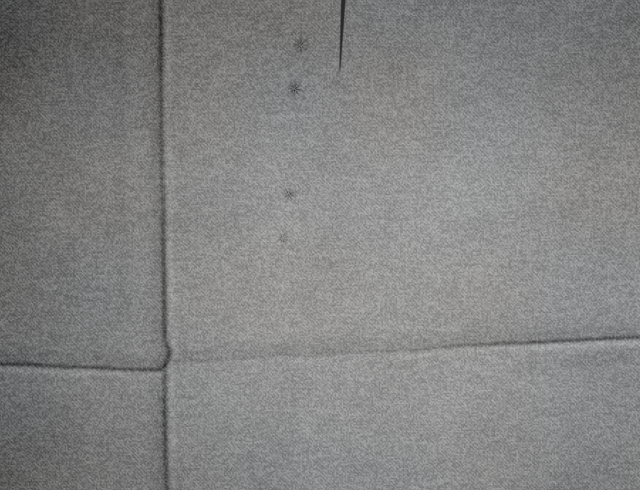
Write a WebGL 2 fragment shader that draws this texture.

```glsl
#version 300 es
precision highp float;
// Grey twill cloth with crossing creases, a tapered slit and small star-shaped marks.

uniform vec2 u_resolution;
out vec4 fragColor;

// Lengths are in canvas heights
const float BASE_LIGHT    = 0.592;
const float LEFT_FALLOFF  = 0.19;
const float TOP_FALLOFF   = 0.13;
const float RIGHT_FALLOFF = 0.05;
const float FOOT_FALLOFF  = 0.06;
const float TWILL_PERIOD  = 0.0078;
const float TWILL_DEPTH   = 0.018;
const float GRAIN_SIZE    = 0.0029;
const float GRAIN_DEPTH   = 0.15;
const float STREAK_DEPTH  = 0.045;
const float MOTTLE_DEPTH  = 0.03;
const float CROSSING_X    = 0.335;
const float CROSSING_Y    = 0.255;
const float SLIT_TIP_Y    = 0.846;
const int   MARK_COUNT    = 4;
const float MARK_RADIUS   = 0.0115;
const float TAU           = 6.2831853;

float hash(vec2 p) {
    vec3 q = fract(vec3(p.xyx) * 0.1031);
    q += dot(q, q.yzx + 33.33);
    return fract((q.x + q.y) * q.z);
}

float noise(vec2 p) {
    vec2 cell = floor(p), f = fract(p);
    f = f * f * (3.0 - 2.0 * f);
    float low  = mix(hash(cell), hash(cell + vec2(1, 0)), f.x);
    float high = mix(hash(cell + vec2(0, 1)), hash(cell + vec2(1, 1)), f.x);
    return mix(low, high, f.y);
}

float bump(float d, float width) {
    return exp(-d * d / (width * width));
}

// Broad light: dim at the left and top, brightest right of the middle
float lighting(vec2 p, float aspect) {
    float left = max(0.0, 0.78 - p.x) / 0.78;
    return BASE_LIGHT
        - LEFT_FALLOFF * left * left
        - TOP_FALLOFF * smoothstep(0.55, 1.05, p.y)
        - RIGHT_FALLOFF * smoothstep(aspect - 0.4, aspect, p.x)
        - FOOT_FALLOFF * smoothstep(0.3, -0.05, p.y);
}

// Fine diagonal ribs, thread grain and faint weft streaks
float weave(vec2 p) {
    float wobble = noise(p * 70.0) * 1.5;
    float rib = sin(TAU * (p.x + p.y) / TWILL_PERIOD + wobble);
    float grain = noise(p / GRAIN_SIZE) - 0.5;
    float streak = noise(p * vec2(45.0, 300.0)) - 0.5;
    float mottle = noise(p * 9.0) + 0.5 * noise(p * 24.0 + 7.0) - 0.75;
    return TWILL_DEPTH * rib + GRAIN_DEPTH * grain
         + STREAK_DEPTH * streak + MOTTLE_DEPTH * mottle;
}

// Upright fold: dark core, lit right flank and a faint companion at its left
float uprightCrease(vec2 p) {
    float path = 0.327 + 0.012 * (1.0 - p.y)
               + 0.010 * bump(p.y - CROSSING_Y - 0.025, 0.018)
               + 0.003 * (noise(vec2(p.y * 12.0, 3.0)) - 0.5);
    float d = p.x - path;
    float strength = 0.75 + 0.5 * noise(vec2(p.y * 9.0, 8.0));
    return strength * (0.05 * bump(d - 0.014, 0.009) - 0.15 * bump(d, 0.0055))
         - 0.045 * bump(d + 0.008, 0.022)
         - 0.018 * bump(d + 0.085, 0.012) * smoothstep(0.2, 0.5, p.y);
}

// Level fold: firm at the left, faint in the middle, sharp at the right
float levelCrease(vec2 p) {
    float side = smoothstep(CROSSING_X - 0.01, CROSSING_X + 0.015, p.x);
    float path = mix(0.258 - 0.036 * p.x, 0.262 + 0.052 * (p.x - 0.34), side)
               + 0.004 * (noise(vec2(p.x * 14.0, 5.0)) - 0.5);
    float d = p.y - path;
    float right = smoothstep(0.75, 1.2, p.x);
    float strength = mix(1.0, 0.25 + 0.9 * right, side);
    return strength * (0.065 * bump(d + 0.011, 0.007) - 0.17 * bump(d, 0.0042))
         - 0.04 * bump(d - 0.012, 0.018)
         - 0.035 * right * bump(d + 0.035 + 0.08 * (1.3 - p.x), 0.016);
}

// Narrow slit that tapers to a point
float slit(vec2 p, float pixel) {
    float rise = p.y - SLIT_TIP_Y;
    float halfWidth = 0.0008 + 0.024 * max(rise, 0.0);
    float d = abs(p.x - 0.693 - 0.05 * rise) - halfWidth;
    return smoothstep(pixel, -pixel, d) * smoothstep(-0.004, 0.02, rise);
}

// Ragged little stars, spaced down a slightly slanted row
float marks(vec2 p) {
    float ink = 0.0;
    for (int i = 0; i < MARK_COUNT; i++) {
        float n = float(i);
        vec2 centre = vec2(0.614 - 0.0125 * n, 0.908 - 0.09 * n - 0.125 * step(2.0, n));
        vec2 q = p - centre;
        float radius = MARK_RADIUS * (1.1 - 0.12 * n);
        float arms = 0.5 + 0.5 * cos(8.0 * atan(q.y, q.x + 1e-6) + n);
        float ragged = 0.45 + 0.9 * noise(p * 300.0 + n);
        float strength = 1.0 - 0.17 * abs(n - 1.0);
        ink += strength * ragged * mix(0.25, 1.0, arms) * bump(length(q), radius);
    }
    return min(ink, 1.0);
}

void main() {
    vec2 p = gl_FragCoord.xy / u_resolution.y;
    float aspect = u_resolution.x / u_resolution.y;
    float tone = lighting(p, aspect) + weave(p) + uprightCrease(p) + levelCrease(p);
    tone = mix(tone, tone * 0.4, marks(p));
    tone = mix(tone, 0.13, 0.9 * slit(p, 1.0 / u_resolution.y));
    // Barely visible cool and warm patches
    float tint = 0.012 * (noise(p * 5.0 + 20.0) - 0.5);
    fragColor = vec4(clamp(tone + vec3(tint, 0.0, -tint), 0.0, 1.0), 1.0);
}
```
